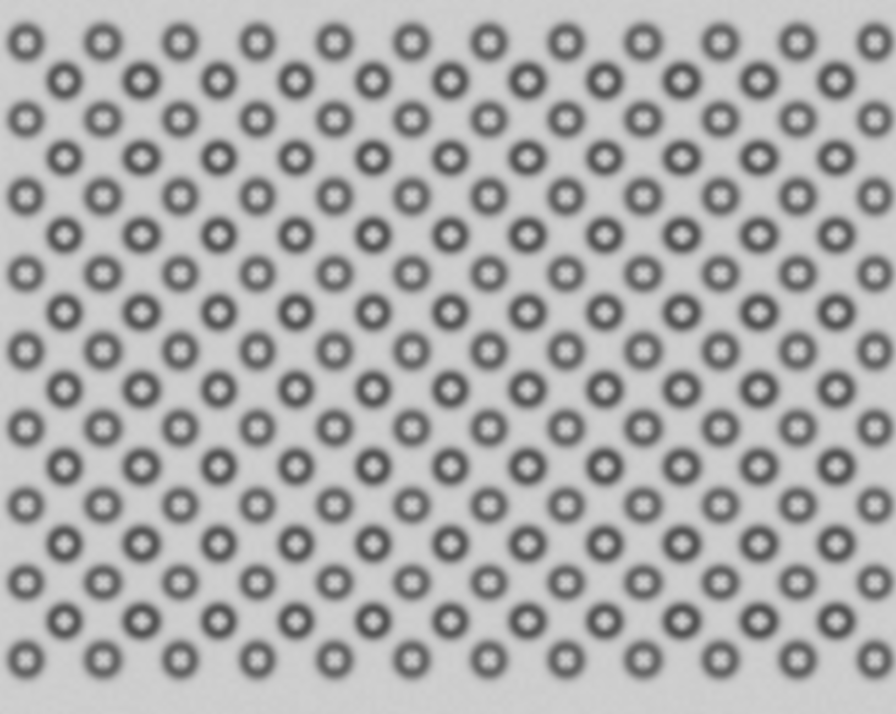
A Shadertoy shader for this pattern:

```glsl
const float PITCH = 0.1081;
const float RING_RADIUS = 0.0178;
const float INNER_BLUR = 0.0060;
const float OUTER_BLUR = 0.0071;
const float GROUND_GREY = 0.805;

float hash21(vec2 p) {
    vec3 q = fract(p.xyx * 0.1031);
    q += dot(q, q.yzx + 33.33);
    return fract((q.x + q.y) * q.z);
}

float valueNoise(vec2 p) {
    vec2 cell = floor(p);
    vec2 f = fract(p);
    f = f * f * (3.0 - 2.0 * f);
    float low = mix(hash21(cell), hash21(cell + vec2(1.0, 0.0)), f.x);
    float high = mix(hash21(cell + vec2(0.0, 1.0)), hash21(cell + vec2(1.0)), f.x);
    return mix(low, high, f.y);
}

// Soft ring with a hole that is square (lobe < 0) or cross shaped (lobe > 0)
float softRing(vec2 p, float radius, float lobe) {
    float dist = length(p);
    vec2 dir = p / max(dist, 1e-5);
    float cos4 = 1.0 - 8.0 * dir.x * dir.x * dir.y * dir.y;
    float inside = 1.0 - smoothstep(0.3 * radius, radius, dist);
    float offset = dist - radius + lobe * cos4 * inside * smoothstep(0.0, 0.3 * radius, dist);
    float blur = offset < 0.0 ? INNER_BLUR : OUTER_BLUR;
    return exp(-0.5 * offset * offset / (blur * blur));
}

// Rectangular lattice of rings, limited to count columns and rows
float ringLattice(vec2 p, vec2 origin, vec2 count, float lobe, float seed) {
    vec2 grid = (p - origin) / PITCH;
    vec2 id = clamp(floor(grid + 0.5), vec2(0.0), count - 1.0);
    vec2 local = (grid - id) * PITCH;

    // Stretch varies by column and by row, tone by ring
    vec2 vary = vec2(hash21(vec2(id.x, seed)), hash21(vec2(seed + 7.0, id.y))) - 0.5;
    float tone = 1.0 + 0.06 * (hash21(id + seed * 3.0) - 0.5);
    return tone * softRing(local * (1.0 + 0.10 * vary), RING_RADIUS, lobe);
}

void mainImage(out vec4 fragColor, in vec2 fragCoord) {
    vec2 p = fragCoord / iResolution.y;
    vec2 origin = vec2(0.0364, 0.0760);

    // Two interleaved lattices, the inner one a little darker
    float pale = ringLattice(p, origin, vec2(12.0, 9.0), 0.0012, 11.0);
    float dark = ringLattice(p, origin + 0.5 * PITCH, vec2(11.0, 8.0), -0.0010, 29.0);
    float grey = GROUND_GREY - 0.405 * pale - 0.46 * dark;

    // Faint grain
    grey += 0.016 * (valueNoise(p * 130.0) - 0.5);
    fragColor = vec4(vec3(clamp(grey, 0.0, 1.0)), 1.0);
}
```
